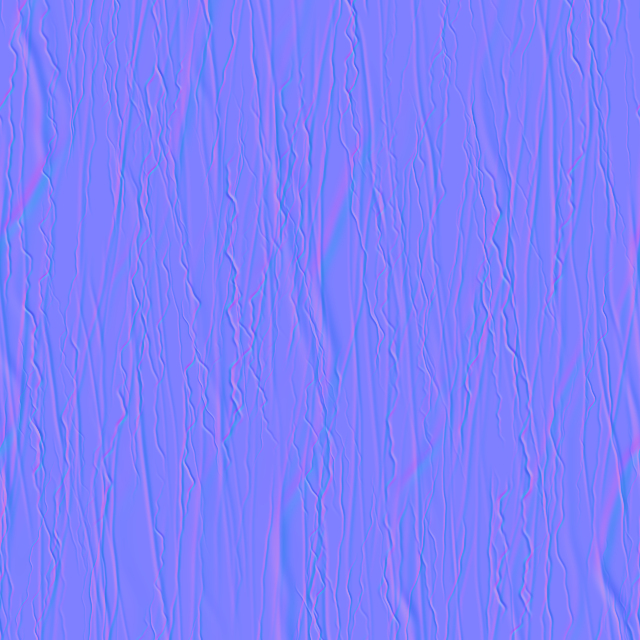
Reproduce this texture map procedurally as a three.js fragment shader.

```glsl
// Tangent-space normal map of a fibrous, bark-like surface with upright strands.
// Layers of wandering grooves, from broad to hair-thin, add up their analytic
// slopes; the summed slope is turned into a normal and encoded as a colour.
varying vec2 vUv;

const float MAX_STRANDS = 180.0;
const vec2 FLAT_TINT = vec2(0.494, 0.502);

// Four random values in 0..1 from one seed.
vec4 hash4(float seed) {
  vec4 p = fract(seed * vec4(0.1031, 0.1030, 0.0973, 0.1099));
  p += dot(p, p.wzxy + 33.33);
  return fract((p.xxyz + p.yzzw) * p.zywx);
}

// Sideways offset (x) of a wandering line at height t, and its derivative (y).
vec2 wander(float t, float freq, float amp, float rough, vec4 rnd) {
  vec3 f = freq * vec3(1.0, 2.3, 4.7);
  vec3 a = amp * vec3(1.0, rough, rough * rough);
  vec3 phase = f * t + 6.2832 * rnd.xyz;
  return vec2(dot(a, sin(phase)), dot(a * f, cos(phase)));
}

// Slope of a rounded groove, u being the distance from its axis in widths.
float grooveSlope(float u) {
  return 2.0 * u * exp(-u * u);
}

// Summed surface slope of one layer of strands.
// size: width, half length; wave: frequency, amplitude, roughness;
// lean: mean, spread; flipShare: share of strands that are ridges.
vec2 strandLayer(vec2 p, float seed, float count, vec2 size, vec3 wave,
                 vec2 lean, float depth, float flipShare) {
  vec2 slope = vec2(0.0);
  for (float i = 0.0; i < MAX_STRANDS; i++) {
    if (i >= count) break;
    vec4 a = hash4(seed + i * 3.17);
    float halfLength = size.y * mix(0.5, 1.3, a.z);
    float t = p.y - mix(-0.15, 1.15, a.y);
    if (abs(t) > halfLength) continue;

    // Axis of the strand at this height
    vec4 b = hash4(seed + i * 5.31 + 411.7);
    vec4 c = hash4(seed + i * 7.73 + 903.1);
    float tilt = lean.x + lean.y * (2.0 * a.w - 1.0);
    vec2 path = wander(t, wave.x * mix(0.7, 1.4, b.w),
                       wave.y * mix(0.3, 1.5, c.x), wave.z, b);
    float axis = (i + 1.8 * a.x) / count + tilt * t + path.x;
    float steep = tilt + path.y;

    // Distance across the strand, wrapped at the side edges
    float stretch = sqrt(1.0 + steep * steep);
    float across = (fract(p.x - axis + 0.5) - 0.5) / stretch;
    float u = across / (size.x * mix(0.75, 1.35, c.y));

    // Tapered ends and uneven depth along the strand
    float taper = 1.0 - smoothstep(0.6, 1.0, abs(t) / halfLength);
    float uneven = 0.8 + 0.2 * sin(t * wave.x * 0.8 + 6.2832 * c.w);
    float strength = depth * mix(0.25, 1.0, c.z) * taper * uneven;
    strength *= c.w < flipShare ? -1.0 : 1.0;
    slope += strength * grooveSlope(u) * vec2(1.0, -steep) / stretch;
  }
  return slope;
}

// Normal from a slope, packed into colour.
vec3 encodeNormal(vec2 slope) {
  vec3 n = normalize(vec3(-slope, 1.0));
  return vec3(FLAT_TINT + 0.5 * n.xy, 0.5 + 0.5 * n.z);
}

void main() {
  vec2 p = vUv;
  vec2 slope = vec2(0.0);

  // Faint broad swells
  slope += strandLayer(p, 11.0, 9.0, vec2(0.014, 0.30),
                       vec3(11.0, 0.022, 0.3), vec2(0.05, 0.12), 0.09, 0.3);
  // Large winding strands
  slope += strandLayer(p, 137.0, 13.0, vec2(0.0085, 0.70),
                       vec3(12.0, 0.023, 0.22), vec2(0.08, 0.10), 0.37, 0.0);
  // Long, nearly straight fibres
  slope += strandLayer(p, 291.0, 92.0, vec2(0.0033, 0.42),
                       vec3(13.0, 0.006, 0.25), vec2(0.03, 0.17), 0.48, 0.2);
  // Thin crinkled threads
  slope += strandLayer(p, 523.0, 150.0, vec2(0.0020, 0.22),
                       vec3(46.0, 0.0048, 0.42), vec2(0.02, 0.18), 0.85, 0.25);
  // Shallow hairline scratches
  slope += strandLayer(p, 777.0, 90.0, vec2(0.0017, 0.16),
                       vec3(60.0, 0.0030, 0.5), vec2(0.0, 0.28), 0.45, 0.4);

  // Soft limit where strands pile up
  slope /= sqrt(1.0 + 1.2 * dot(slope, slope));
  gl_FragColor = vec4(encodeNormal(slope), 1.0);
}
```
